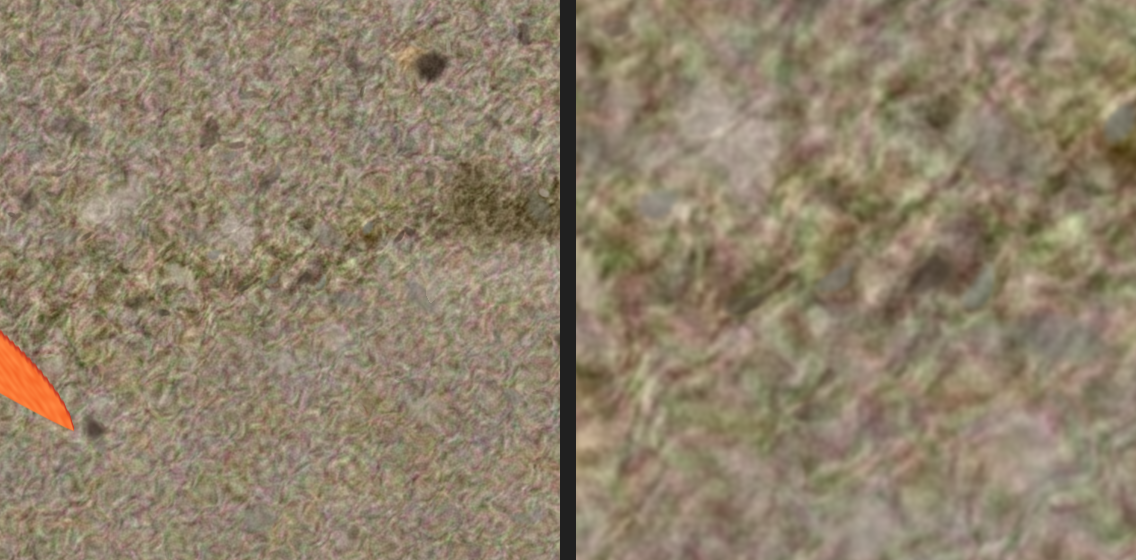
Left: the whole. Right: its middle third, enlarged.
This texture is drawn by a three.js fragment shader. Its source:

```glsl
// Weathered gritty ground with a mossy crust, scattered pebbles and an orange leaf tip.
varying vec2 vUv;

const vec3 GROUND = vec3(0.575, 0.520, 0.442);
const vec3 MOSS   = vec3(0.360, 0.310, 0.195);
const vec3 PALE   = vec3(0.730, 0.690, 0.650);
const vec3 SLATE  = vec3(0.470, 0.480, 0.460);
const vec3 SHADOW = vec3(0.230, 0.185, 0.150);
const vec3 TAN    = vec3(0.690, 0.560, 0.390);
const vec3 ORANGE = vec3(0.980, 0.470, 0.210);
const vec3 RIM    = vec3(0.760, 0.230, 0.150);

vec2 hash2(vec2 p) {
  vec3 q = fract(p.xyx * vec3(0.1031, 0.1030, 0.0973));
  q += dot(q, q.yzx + 33.33);
  return fract((q.xx + q.yz) * q.zy);
}

float corner(vec2 cell, vec2 offset) {
  return dot(hash2(cell) * 2.0 - 1.0, offset);
}

// Gradient noise, roughly -0.7 to 0.7
float noise(vec2 p) {
  vec2 i = floor(p), f = p - i;
  vec2 u = f * f * f * (f * (f * 6.0 - 15.0) + 10.0);
  vec2 e = vec2(1.0, 0.0);
  float low = mix(corner(i, f), corner(i + e, f - e), u.x);
  float high = mix(corner(i + e.yx, f - e.yx), corner(i + 1.0, f - 1.0), u.x);
  return mix(low, high, u.y) * 1.3;
}

vec2 rotate(vec2 p, float angle) {
  float c = cos(angle), s = sin(angle);
  return vec2(c * p.x - s * p.y, s * p.x + c * p.y);
}

// Soft ellipse, 1 inside and 0 outside
float blob(vec2 p, vec2 center, vec2 radius, float softness) {
  return 1.0 - smoothstep(1.0 - softness, 1.0 + softness, length((p - center) / radius));
}

// Random elongated pebbles: x is coverage, y picks the tint
vec2 pebbles(vec2 p, float cells, float density) {
  vec2 q = p * cells, result = vec2(0.0);
  for (int j = -1; j <= 1; j++) {
    for (int i = -1; i <= 1; i++) {
      vec2 cell = floor(q) + vec2(float(i), float(j));
      vec2 place = hash2(cell + 17.0), kind = hash2(cell + 71.0);
      vec2 radius = vec2(0.18 + 0.26 * kind.y, 0.12 + 0.14 * place.x);
      vec2 local = rotate(q - cell - place, 6.283 * place.y);
      float cover = blob(local, vec2(0.0), radius, 0.4) * step(kind.x, density);
      if (cover > result.x) result = vec2(cover, kind.x / density);
    }
  }
  return result;
}

vec3 addPebbles(vec3 color, vec2 p, float cells, float density, float strength) {
  vec2 stone = pebbles(p, cells, density);
  vec3 tint = stone.y < 0.45 ? SHADOW : (stone.y < 0.75 ? PALE : SLATE);
  return mix(color, tint, stone.x * strength);
}

// Leaf lying across the left border, tapering to a tip at the lower right
vec3 addLeaf(vec3 color, vec2 p) {
  float t = max(1.0 - p.x / 0.133, 0.0);
  float teeth = 0.0015 * sin(p.x * 620.0);
  float upper = 0.23 + 0.18 * pow(t, 0.65) + teeth - p.y;
  float lower = p.y - 0.23 - 0.068 * pow(t, 1.1);
  float inside = min(upper * 0.6, lower * 0.9);
  float cover = smoothstep(-0.002, 0.002, inside) * step(p.x, 0.133);
  float vein = noise(rotate(p, 0.9) * vec2(35.0, 130.0));
  vec3 leaf = ORANGE + vec3(0.03, 0.10, 0.08) * vein;
  leaf = mix(RIM, leaf, smoothstep(0.001, 0.008, upper * 0.6));
  return mix(color, leaf, cover);
}

void main() {
  vec2 p = vUv;
  vec2 warp = vec2(noise(p * 24.0), noise(p * 24.0 + 40.0));
  vec2 q = p + 0.012 * warp;
  vec2 slanted = rotate(q, -0.8) * vec2(0.8, 1.15);

  // Crust runs up to the right, broad and broken at the left
  float across = q.y - (0.42 + 0.24 * p.x) + 0.05 * noise(p * 9.0);
  float width = mix(0.13, 0.05, smoothstep(0.2, 0.85, p.x));
  float crust = exp(-across * across / (width * width));
  float rough = max(crust, 0.45 * smoothstep(-0.1, 0.15, across));

  // Grains of several sizes, with separate green-pink and warm-cool drift
  float lump = noise(q * 25.0 + 9.0);
  float grain = 0.17 * noise(slanted * 62.0) + 0.15 * noise(slanted * 105.0 + 5.0)
              + 0.07 * noise(p * 190.0);
  float tone = grain * (0.85 + 0.35 * rough) + lump * (0.05 + 0.15 * rough)
             + 0.04 * noise(p * 6.0);
  float pink = 0.08 * noise(q * 58.0 + 80.0) + 0.05 * noise(q * 18.0 + 30.0);
  float warm = 0.06 * noise(q * 40.0 + 60.0) + 0.05 * noise(p * 10.0 + 20.0);
  vec3 color = GROUND + tone + pink * vec3(0.6, -0.6, 0.3) + warm * vec3(0.3, 0.1, -0.9);
  color += crust * vec3(-0.025, -0.025, -0.055);

  // Solid moss at the right, thin dark ledge along the middle, pale dust below
  float moss = blob(q, vec2(0.94, 0.615), vec2(0.17, 0.05), 0.5);
  moss = max(moss, blob(q, vec2(0.845, 0.675), vec2(0.04, 0.04), 0.6));
  float ledge = blob(rotate(q - vec2(0.6, 0.54), -0.6), vec2(0.0), vec2(0.12, 0.014), 0.6);
  color = mix(color, MOSS + 0.9 * tone, 0.75 * moss);
  color = mix(color, SHADOW + tone, 0.45 * ledge * smoothstep(-0.3, 0.2, lump));
  color += 0.07 * blob(q, vec2(0.92, 0.52), vec2(0.16, 0.06), 0.8);

  // Loose stones, denser on the crust
  color = addPebbles(color, q, 13.0, 0.16, 0.4);
  color = addPebbles(color, q + 3.7, 32.0, 0.14, 0.2 + 0.4 * rough);

  // Pale patches and one tan stone with its shadow
  float dust = max(blob(q, vec2(0.42, 0.585), vec2(0.035, 0.028), 0.6),
                   blob(q, vec2(0.19, 0.625), vec2(0.045, 0.03), 0.7));
  color = mix(color, PALE + 0.6 * tone, 0.65 * dust);
  color = mix(color, TAN + tone, 0.7 * blob(q, vec2(0.735, 0.893), vec2(0.03, 0.022), 0.5));
  color = mix(color, SHADOW + 0.5 * tone, 0.85 * blob(q, vec2(0.768, 0.883), vec2(0.028, 0.02), 0.5));

  // Shade beside the leaf, then the leaf itself
  color = mix(color, SHADOW, 0.7 * blob(q, vec2(0.168, 0.235), vec2(0.018, 0.016), 0.5));
  color = addLeaf(color, p);
  gl_FragColor = vec4(clamp(color, 0.0, 1.0), 1.0);
}
```
